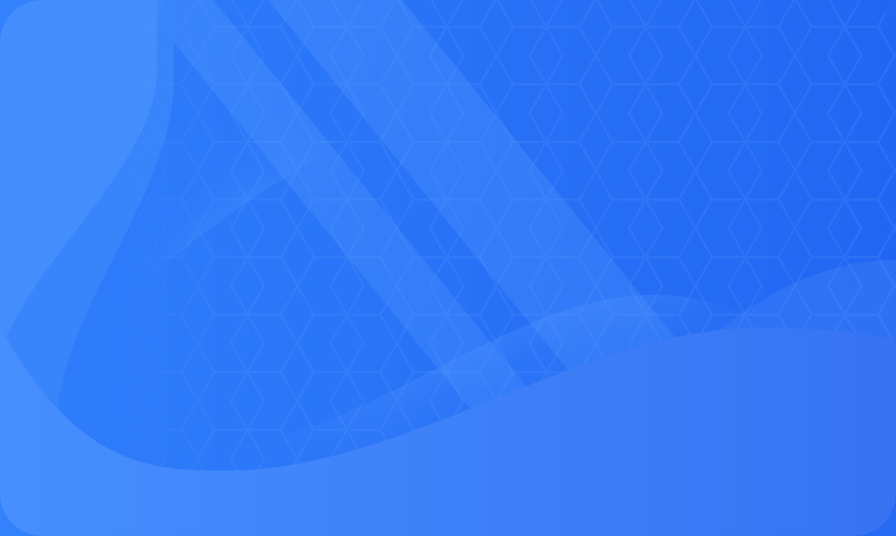
Give the GLSL for this background, as a Shadertoy shader.

```glsl
// Blue abstract backdrop: wavy foreground, diagonal bands and a faint lattice of hexagons.

// Antialiased coverage where d is positive.
float fill(float d) {
    float w = 0.8 / iResolution.y;
    return smoothstep(-w, w, d);
}

float segment(vec2 p, vec2 a, vec2 b) {
    vec2 e = b - a;
    return length(p - a - e * clamp(dot(p - a, e) / dot(e, e), 0.0, 1.0));
}

// Distance to the lattice lines, folded into one quarter cell.
float lattice(vec2 p) {
    vec2 cell = vec2(0.1857, 0.1074);
    vec2 q = abs(mod(p - vec2(1.576, 0.95) + 0.5 * cell, cell) - 0.5 * cell);
    float flatLine = segment(q, vec2(0.0), vec2(0.0619, 0.0));
    float diamond = segment(q, vec2(0.0), vec2(0.031, 0.0537));
    float crossing = segment(q, vec2(0.0619, 0.0), vec2(0.0929, 0.0537));
    return min(flatLine, min(diamond, crossing));
}

float frontWave(float x) {
    float left = 0.269 * pow(max(1.0 - x / 0.424, 0.0), 2.9);
    float right = max(x - 1.42, 0.0);
    return 0.122 + 0.267 * smoothstep(0.424, 1.42, x) + left - 0.35 * right * right;
}

float swooshWave(float x) {
    float right = max(x - 1.22, 0.0);
    return 0.17 + 0.28 * smoothstep(0.4, 1.22, x) - 1.2 * right * right;
}

void mainImage(out vec4 fragColor, in vec2 fragCoord) {
    vec2 p = fragCoord / iResolution.y;
    vec2 size = iResolution.xy / iResolution.y;
    float across = p.x / size.x;
    vec3 light = vec3(0.36, 0.62, 1.0);

    // Base gradient
    vec3 base = mix(vec3(0.185, 0.495, 0.985), vec3(0.13, 0.40, 0.95), across);
    vec3 color = base;

    // Diagonal bands
    float slant = p.x - 0.81 * (1.0 - p.y);
    float bands = fill(slant - 0.26) * fill(0.398 - slant)
                + fill(slant - 0.50) * fill(0.75 - slant);
    color = mix(color, light, bands * mix(0.2, 0.28, p.y));

    // Two curved panels on the left
    float outer = 0.105 + 0.219 * smoothstep(0.2, 0.85, p.y);
    float inner = -0.01 + 0.303 * smoothstep(0.27, 0.87, p.y);
    color = mix(color, vec3(0.225, 0.525, 0.985), 0.85 * fill(outer - p.x));
    color = mix(color, vec3(0.27, 0.56, 0.995), 0.85 * fill(inner - p.x));

    // Soft arc streak
    float arc = p.y - (0.43 + 0.92 * (p.x - 0.22) - 0.5 * (p.x - 0.22) * (p.x - 0.22));
    float arcFade = smoothstep(0.22, 0.4, p.x) * smoothstep(0.65, 0.48, p.x);
    color = mix(color, light, 0.22 * arcFade * fill(arc) * exp(-arc * 22.0));

    // Distant hill on the right
    float hillX = size.x - p.x;
    float hill = 0.515 - 1.2 * hillX * hillX - p.y;
    color = mix(color, vec3(0.20, 0.455, 0.96), 0.8 * fill(hill));

    // Swoosh behind the front wave
    float swoosh = swooshWave(p.x) - p.y;
    float swooshFade = smoothstep(0.42, 0.8, p.x) * smoothstep(1.42, 1.2, p.x);
    color = mix(color, light, 0.24 * swooshFade * fill(swoosh) * exp(-max(swoosh, 0.0) * 14.0));

    // Lattice
    float lines = 1.0 - smoothstep(0.0008, 0.0008 + 1.4 / iResolution.y, lattice(p));
    color = mix(color, light, 0.17 * lines * smoothstep(0.1, 0.5, p.x));

    // Front wave
    vec3 waveColor = mix(vec3(0.275, 0.56, 0.995), vec3(0.215, 0.45, 0.95), across);
    color = mix(color, waveColor, fill(frontWave(p.x) - p.y));

    // Rounded corners reveal the base
    vec2 corner = abs(p - 0.5 * size) - 0.5 * size + 0.08;
    color = mix(color, base, 0.8 * fill(length(max(corner, 0.0)) - 0.08));

    fragColor = vec4(color, 1.0);
}
```
